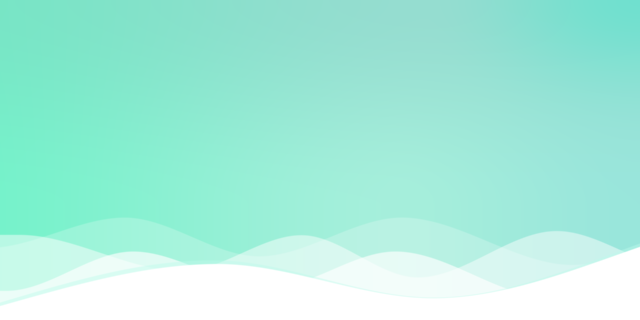
Give the GLSL for this background, as a Shadertoy shader.

```glsl
// Soft mint gradient above overlapping translucent waves and a white foreground swell.

// Smooth change of height between two horizontal positions
float slope(float x, float from, float to, float change) {
    return change * smoothstep(from, to, x);
}

float backWave(float x) {
    return 0.225 + slope(x, -0.02, 0.195, 0.095) - slope(x, 0.195, 0.405, 0.121)
         + slope(x, 0.405, 0.628, 0.121) - slope(x, 0.628, 0.895, 0.148)
         + slope(x, 0.895, 1.12, 0.110);
}

float middleWave(float x) {
    return 0.266 - slope(x, 0.03, 0.285, 0.113) + slope(x, 0.285, 0.471, 0.112)
         - slope(x, 0.471, 0.653, 0.132) + slope(x, 0.653, 0.870, 0.145)
         - slope(x, 0.870, 1.07, 0.120);
}

float nearWave(float x) {
    return 0.091 + slope(x, 0.01, 0.208, 0.123) - slope(x, 0.208, 0.42, 0.114)
         + slope(x, 0.42, 0.618, 0.114) - slope(x, 0.618, 0.86, 0.144);
}

float frontSwell(float x) {
    return -0.065 + slope(x, -0.30, 0.34, 0.240) - slope(x, 0.34, 0.677, 0.107)
         + slope(x, 0.677, 1.25, 0.270);
}

// Antialiased coverage below a wave
float below(float y, float crest) {
    float pixel = 1.0 / iResolution.y;
    return 1.0 - smoothstep(-pixel, pixel, y - crest);
}

vec3 sky(vec2 uv) {
    // Bright lower band: vivid mint, pale centre, cool right
    vec3 low = mix(vec3(0.45, 0.95, 0.79), vec3(0.65, 0.935, 0.86), smoothstep(-0.12, 0.66, uv.x));
    low = mix(low, vec3(0.60, 0.90, 0.86), smoothstep(0.60, 1.0, uv.x));

    // Muted upper band with a turquoise corner
    vec3 high = mix(vec3(0.46, 0.90, 0.77), vec3(0.585, 0.865, 0.815), smoothstep(-0.15, 0.68, uv.x));
    float corner = 1.0 - smoothstep(0.0, 0.34, length((uv - 1.0) * vec2(1.0, 0.65)));
    high = mix(high, vec3(0.44, 0.88, 0.81), corner);

    return mix(low, high, smoothstep(0.36, 1.0, uv.y));
}

void mainImage(out vec4 fragColor, in vec2 fragCoord) {
    vec2 uv = fragCoord / iResolution.xy;
    vec3 white = vec3(1.0);
    vec3 color = sky(uv);

    // Translucent layers from back to front
    color = mix(color, white, 0.22 * below(uv.y, backWave(uv.x)));
    color = mix(color, white, 0.48 * below(uv.y, middleWave(uv.x)));
    color = mix(color, white, 0.66 * below(uv.y, nearWave(uv.x)));

    // Mint rim and opaque foreground
    float swell = frontSwell(uv.x);
    float rim = swell + 0.008 + 0.006 * cos(6.28318 * (uv.x - 0.18));
    color = mix(color, vec3(0.74, 0.98, 0.92), 0.45 * below(uv.y, rim));
    color = mix(color, white, below(uv.y, swell));

    fragColor = vec4(color, 1.0);
}
```
